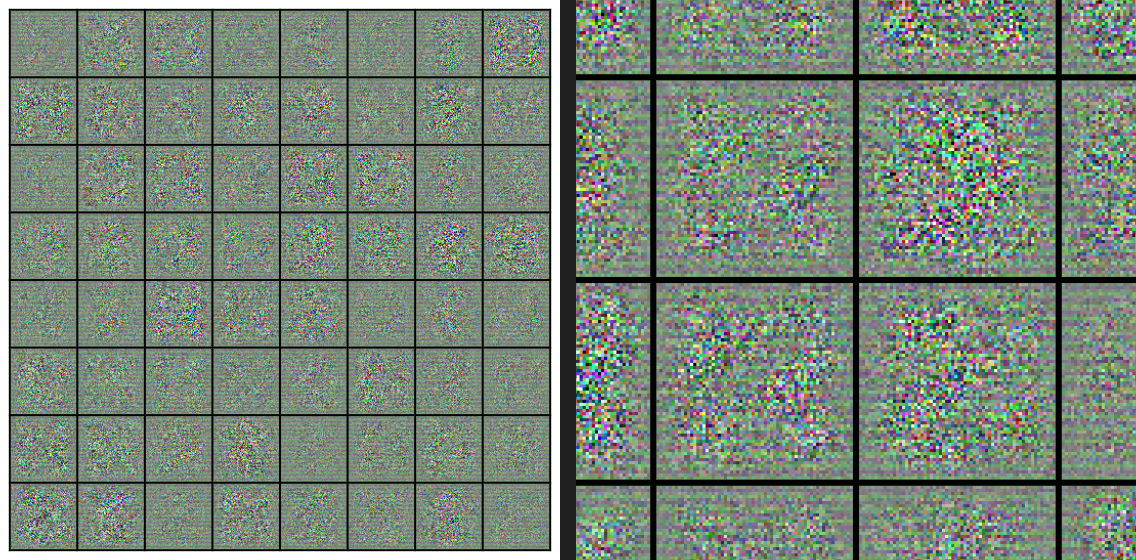
Left, the full canvas; right, a detail of the centre.
Give the GLSL for this pattern, as a WebGL 1 fragment shader.

```glsl
precision highp float;

uniform vec2 u_resolution;

vec3 hash3(vec2 p) {
  vec3 q = fract(vec3(p.xyx) * vec3(0.1031, 0.1030, 0.0973));
  q += dot(q, q.yxz + 33.33);
  return fract((q.xxy + q.yzz) * q.zyx);
}

// One grain of a tile: striped green and mauve, with coloured speckle
vec3 grainColor(vec2 grain) {
  vec2 tile = floor((grain - 2.0) / 66.0);
  vec2 local = mod(grain - 2.0, 66.0);
  vec3 tileRandom = hash3(tile + 17.0);

  // Speckle fades to the tile edges and gathers in soft clumps
  vec2 edge = min(local, 63.0 - local);
  float fade = smoothstep(-3.0, 15.0, edge.x) * smoothstep(-3.0, 13.0, edge.y);
  vec2 wave = local * 0.16 + tileRandom.xy * 6.28;
  float clump = 1.0 + 0.2 * sin(wave.x + sin(wave.y)) + 0.15 * sin(wave.y * 1.7 - wave.x);
  float contrast = mix(0.55, 1.25, tileRandom.z) * mix(0.3, 1.0, fade) * clump;

  // Rows repeat every four grains; alternate rows carry more speckle
  float stripe = cos(local.y * 1.5708);
  contrast *= 0.85 + 0.3 * mod(local.y, 2.0);

  vec3 chroma = hash3(grain) - 0.5;
  float luma = hash3(grain + 611.0).x - 0.5;
  vec3 base = vec3(0.49, 0.55, 0.49) + stripe * vec3(-0.02, 0.085, -0.045);
  return base + contrast * (0.62 * chroma + 0.34 * luma);
}

// Blend the four nearest grains over the footprint of a pixel
vec3 filteredGrain(vec2 p, float pixel) {
  vec2 corner = floor(p - 0.5);
  vec2 blend = clamp((fract(p - 0.5) - 0.5) / min(pixel, 1.0) + 0.5, 0.0, 1.0);
  vec3 sum = vec3(0.0);
  for (int j = 0; j < 2; j++) {
    for (int i = 0; i < 2; i++) {
      vec2 offset = vec2(float(i), float(j));
      vec2 weight = mix(1.0 - blend, blend, offset);
      sum += weight.x * weight.y * grainColor(corner + offset);
    }
  }
  return sum;
}

void main() {
  // Grain units: 8 tiles of 64 with rules of 2 make a 530 wide sheet
  float side = min(u_resolution.x, u_resolution.y);
  float pixel = 547.0 / side;
  vec2 p = (gl_FragCoord.xy - 0.5 * u_resolution) * pixel + 265.0;

  vec3 color = filteredGrain(p, pixel);

  // Black rules between the tiles and around the sheet
  vec2 ruleDistance = abs(mod(p + 32.0, 66.0) - 33.0);
  vec2 rule = clamp((1.0 - ruleDistance) / pixel + 0.5, 0.0, 1.0);
  color = mix(color, vec3(0.01), max(rule.x, rule.y));

  // White margin
  vec2 inside = clamp((265.0 - abs(p - 265.0)) / pixel + 0.5, 0.0, 1.0);
  color = mix(vec3(1.0), color, inside.x * inside.y);

  gl_FragColor = vec4(clamp(color, 0.0, 1.0), 1.0);
}
```
